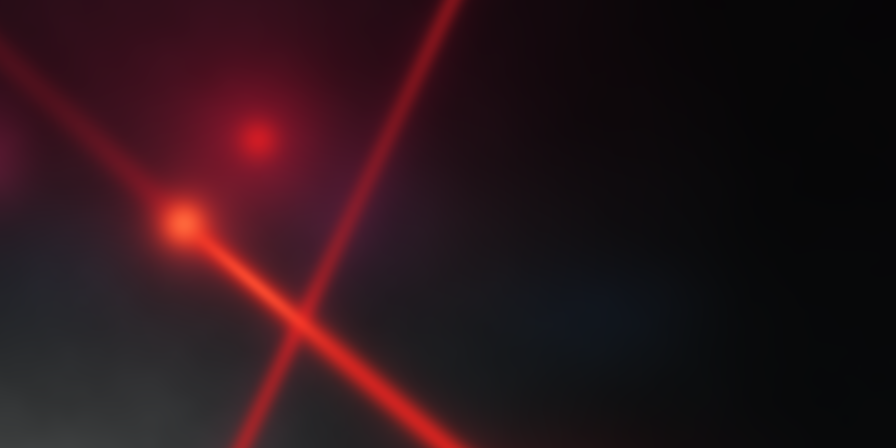
A Shadertoy shader for this background:

```glsl
float hash(vec2 p) {
    return fract(sin(dot(p, vec2(127.1, 311.7))) * 43758.5453);
}

float noise(vec2 p) {
    vec2 i = floor(p), f = fract(p);
    f = f * f * (3.0 - 2.0 * f);
    return mix(mix(hash(i), hash(i + vec2(1, 0)), f.x),
               mix(hash(i + vec2(0, 1)), hash(i + vec2(1, 1)), f.x), f.y);
}

float fbm(vec2 p) {
    float sum = 0.0, amp = 0.5;
    for (int i = 0; i < 4; i++) {
        sum += amp * noise(p);
        p = p * 2.03 + 7.1;
        amp *= 0.5;
    }
    return sum;
}

// Soft elliptical spot
float glow(vec2 p, vec2 center, vec2 radius) {
    vec2 d = (p - center) / radius;
    return exp(-dot(d, d));
}

float segmentDistance(vec2 p, vec2 a, vec2 b) {
    vec2 ab = b - a;
    float t = clamp(dot(p - a, ab) / dot(ab, ab), 0.0, 1.0);
    return length(p - a - ab * t);
}

float beam(float dist, float width) {
    return exp(-dist * dist / (width * width));
}

vec3 backdrop(vec2 p) {
    vec3 upper = mix(vec3(0.15, 0.05, 0.09), vec3(0.025, 0.022, 0.027),
                     smoothstep(0.5, 1.8, p.x));
    vec3 lower = mix(vec3(0.10, 0.11, 0.12), vec3(0.03, 0.035, 0.04),
                     smoothstep(0.7, 1.9, p.x));
    vec3 col = mix(lower, upper, smoothstep(0.15, 0.9, p.y));

    // Grey haze, bluish patches and a rose edge
    col += vec3(0.17, 0.17, 0.16) * glow(p, vec2(0.0, -0.08), vec2(0.65, 0.3));
    col += vec3(0.0, 0.035, 0.045) * glow(p, vec2(0.12, 0.42), vec2(0.25, 0.17));
    col += vec3(0.0, 0.015, 0.035) * glow(p, vec2(1.32, 0.3), vec2(0.2, 0.12));
    col += vec3(0.03, 0.02, 0.06) * glow(p, vec2(0.78, 0.53), vec2(0.16, 0.18));
    col += vec3(0.20, 0.03, 0.09) * glow(p, vec2(-0.02, 0.66), vec2(0.09, 0.12));
    col += vec3(0.07, 0.0, 0.0) * glow(p, vec2(1.2, -0.05), vec2(0.35, 0.12));
    return col * (0.8 + 0.4 * fbm(p * 4.0));
}

void mainImage(out vec4 fragColor, in vec2 fragCoord) {
    vec2 p = fragCoord / iResolution.y;
    p.x += 1.0 - 0.5 * iResolution.x / iResolution.y;

    vec2 hotSpot = vec2(0.411, 0.5), redSpot = vec2(0.576, 0.688);
    vec3 col = backdrop(p);

    // Wide red halos
    col += vec3(0.13, 0.01, 0.03) * glow(p, vec2(0.5, 0.65), vec2(0.4, 0.34));
    col += vec3(0.24, 0.01, 0.04) * glow(p, redSpot, vec2(0.15));
    col += vec3(0.20, 0.02, 0.03) * glow(p, hotSpot, vec2(0.12));

    // Thin beam rising to the right
    float thin = segmentDistance(p, vec2(0.492, -0.1), vec2(1.057, 1.1));
    float thinLight = mix(0.58, 0.36, smoothstep(0.2, 0.6, p.y));
    thinLight += 0.1 * smoothstep(0.7, 1.0, p.y);
    col = mix(col, vec3(0.80, 0.12, 0.12), thinLight * beam(thin, 0.023));
    col += vec3(0.07, 0.0, 0.015) * beam(thin, 0.065);

    // Falling beam, faint before the hot spot and bright after it
    float faint = segmentDistance(p, vec2(-0.1, 0.976), hotSpot);
    float bright = segmentDistance(p, hotSpot, vec2(1.118, -0.1));
    float faintLight = mix(0.28, 0.55, smoothstep(0.1, 0.4, p.x));
    col = mix(col, vec3(0.62, 0.09, 0.15), faintLight * beam(faint, 0.035));
    col = mix(col, vec3(0.78, 0.13, 0.11), 0.85 * beam(bright, 0.03));
    col += vec3(0.12, 0.01, 0.015) * beam(bright, 0.075);
    col += vec3(0.15, 0.14, 0.05) * beam(bright, 0.016)
         * glow(p, vec2(0.57, 0.36), vec2(0.16));

    // Bright cores
    col = mix(col, vec3(0.86, 0.11, 0.14), 0.85 * glow(p, redSpot, vec2(0.045)));
    col = mix(col, vec3(0.95, 0.22, 0.15), 0.85 * glow(p, hotSpot, vec2(0.058)));
    col = mix(col, vec3(1.0, 0.42, 0.24), 0.9 * glow(p, hotSpot, vec2(0.036)));

    fragColor = vec4(clamp(col, 0.0, 1.0), 1.0);
}
```
